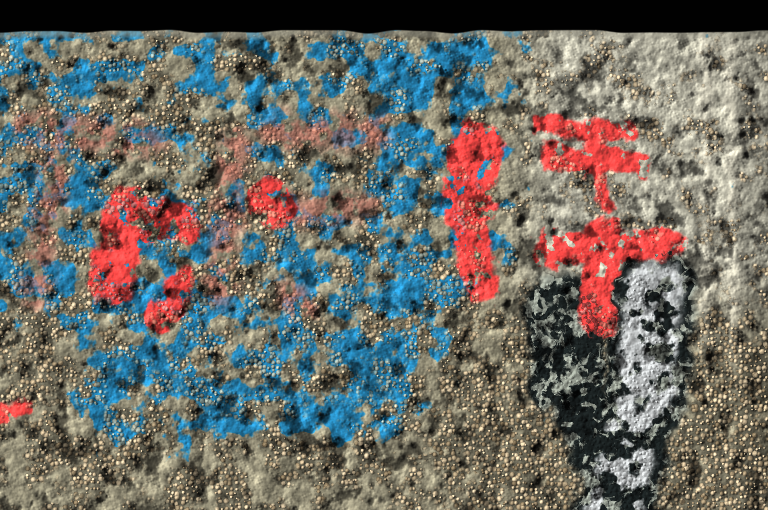
Give the GLSL for this texture, as a Shadertoy shader.

```glsl
// Weathered concrete under a black band, raked by light from the left:
// noise relief and cellular sand grains, worn blue and red paint laid on
// as strokes, a ruffled lichen patch and a vertical ridge at the right.
float hash(vec2 p) { return fract(sin(dot(p, vec2(127.1, 311.7))) * 43758.5453); }

float noise(vec2 p) {
    vec2 i = floor(p), f = fract(p);
    f *= f * (3. - 2. * f);
    return mix(mix(hash(i), hash(i + vec2(1, 0)), f.x),
               mix(hash(i + vec2(0, 1)), hash(i + 1.), f.x), f.y);
}

float fbm(vec2 p) {
    float sum = 0., amp = .533;
    for (int i = 0; i < 4; i++) {
        sum += amp * noise(p);
        p = mat2(1.6, 1.2, -1.2, 1.6) * p + 7.3;
        amp *= .5;
    }
    return sum;
}

// Distance to a stroke from ab.xy to ab.zw
float stroke(vec2 p, vec4 ab, float r) {
    vec2 d = ab.zw - ab.xy;
    p -= ab.xy;
    return length(p - d * clamp(dot(p, d) / dot(d, d), 0., 1.)) - r;
}

float fill(float d, float soft) { return 1. - smoothstep(-soft, soft, d); }

// Dome height and tone of the nearest sand grain
vec2 grains(vec2 p) {
    vec2 best = vec2(0, .5);
    for (int k = 0; k < 9; k++) {
        vec2 cell = floor(p) + vec2(k % 3 - 1, k / 3 - 1);
        vec2 d = p - cell - .1 - .8 * vec2(hash(cell), hash(cell + 17.));
        float r = .2 + .45 * hash(cell + 5.), dome = 1. - dot(d, d) / (r * r);
        if (dome > best.x) best = vec2(dome, hash(cell + 31.));
    }
    return best;
}

float sandCover(vec2 p) {
    float bias = smoothstep(.75, 1., p.x) * mix(.2, -.1, smoothstep(.22, .5, p.y));
    return smoothstep(.4, .6, fbm(p * 32. + 3.) + bias);
}

float ridge(vec2 p) {
    float x = p.x + .016 * (noise(p * 40.) - .5);
    return smoothstep(.2, .4, p.y) * (exp(-pow((x - 1.385) / .012, 2.)) + exp(-pow((x - 1.435) / .014, 2.)));
}

float relief(vec2 p) {
    return .023 * fbm(p * 33.) + .0025 * sandCover(p) * grains(p * 105.).x + .004 * ridge(p);
}

float redPaint(vec2 p) {
    vec4 path[11] = vec4[](vec4(.935, .71, .92, .6), vec4(.92, .6, .945, .43), vec4(1.06, .755, 1.23, .745),
        vec4(1.08, .695, 1.25, .68), vec4(1.17, .73, 1.185, .6), vec4(1.08, .51, 1.31, .525),
        vec4(1.18, .54, 1.172, .37), vec4(.25, .59, .22, .45), vec4(.25, .57, .36, .565),
        vec4(.36, .455, .31, .37), vec4(.53, .605, .54, .595));
    float width[11] = float[](.052, .032, .018, .026, .014, .034, .035, .045, .037, .026, .043);
    float d = stroke(p, vec4(0, .19, .045, .2), .015);
    for (int i = 0; i < 11; i++) d = min(d, stroke(p, path[i], width[i]));
    return d;
}

float fadedPaint(vec2 p) {
    vec4 path[6] = vec4[](vec4(.06, .75, .29, .72), vec4(.11, .68, .07, .42), vec4(.54, .745, .74, .74),
        vec4(.57, .585, .71, .595), vec4(.46, .72, .43, .43), vec4(.57, .42, .59, .4));
    float d = 1.;
    for (int i = 0; i < 6; i++) d = min(d, stroke(p, path[i], .03));
    return d;
}

void mainImage(out vec4 fragColor, in vec2 fragCoord) {
    vec2 p = fragCoord / iResolution.y;
    vec2 q = p + .04 * (vec2(fbm(p * 34.), fbm(p * 34. + 40.)) - .5);
    float mottle = fbm(p * 60. + 11.), cover = sandCover(p);
    // Bare concrete, paler at upper right, and warm sand
    float pale = smoothstep(.95, 1.12, p.x) * smoothstep(.28, .5, p.y);
    vec3 col = mix(vec3(.52, .5, .42), vec3(.62, .61, .55), pale) * (.65 + .7 * mottle);
    col *= 1. - .2 * smoothstep(1.43, 1.48, p.x);
    col = mix(col, vec3(.74, .72, .65), .5 * ridge(p));
    vec2 grain = grains(p * 105.);
    vec3 sand = mix(vec3(.42, .36, .27), vec3(.8, .72, .59), grain.y) * (.55 + .55 * grain.x);
    float grit = cover * smoothstep(0., .2, grain.x);
    col = mix(col * (1. - .3 * cover), sand, grit * .85);
    // Worn blue coat
    float zone = fill(q.x + .025 - mix(.84, 1.03, smoothstep(.1, .6, p.y)), .075);
    zone *= smoothstep(.08, .17, p.y) * max(smoothstep(.1, .16, q.x), smoothstep(.25, .4, p.y));
    float dense = exp(-15. * dot(p - vec2(.45, .24), p - vec2(.45, .24))) + smoothstep(.6, .8, p.x);
    float blue = smoothstep(0., .1, fbm(p * 30. + 9.) - .83 + zone * (.34 + .08 * dense));
    col = mix(col, vec3(.13, .44, .6) * (.65 + .7 * mottle), blue * (1. - .7 * grit));
    // Lichen: dark ruffles around a pale crust
    float crust = min(stroke(q, vec4(1.28, .43, 1.26, .2), .062), stroke(q, vec4(1.26, .2, 1.2, 0), .057));
    float fringe = min(stroke(q, vec4(1.1, .39, 1.11, .26), .075), stroke(q, vec4(1.11, .26, 1.2, .08), .06));
    float ruffle = smoothstep(.48, .64, fbm(q * 70.));
    vec3 leaf = mix(vec3(.09, .11, .11), vec3(.5, .52, .48), ruffle);
    col = mix(col, leaf, fill(min(fringe, crust - .02), .011));
    float torn = smoothstep(.5, .62, fbm(p * 36. + 5.) + .1 - .3 * p.y);
    col = mix(col, mix(vec3(.64, .65, .65), leaf, torn), fill(crust + .007, .012));
    // Faded and fresh red strokes, chipped by the grain
    col = mix(col, vec3(.6, .34, .3), fill(fadedPaint(q), .02) * smoothstep(.33, .55, mottle) * .65);
    float red = fill(redPaint(q), .005) * smoothstep(.29, .37, fbm(p * 50. + 2.)) * (1. - .55 * grit);
    col = mix(col, vec3(.85, .25, .24) * (.75 + .5 * mottle), red);
    // Dark pits, raking light and cast shadows
    col *= mix(.5, 1., smoothstep(.25, .45, fbm(p * 33.)));
    vec2 toSun = vec2(-.86, .51);
    float h = relief(p), slope = (relief(p + toSun * .003) - h) / .003;
    float shadow = smoothstep(.003, .009, relief(p + toSun * .014) - h);
    col *= clamp(1.12 - .55 * slope, .2, 1.5) * (1. - .72 * shadow);
    // Bright rim and black band above
    float edge = .934 + .008 * noise(vec2(p.x * 18., 1));
    col = mix(col, vec3(.6, .59, .53), .55 * smoothstep(edge - .018, edge - .006, p.y));
    fragColor = vec4(mix(col, vec3(.005), fill(edge - p.y, .002)), 1);
}
```
